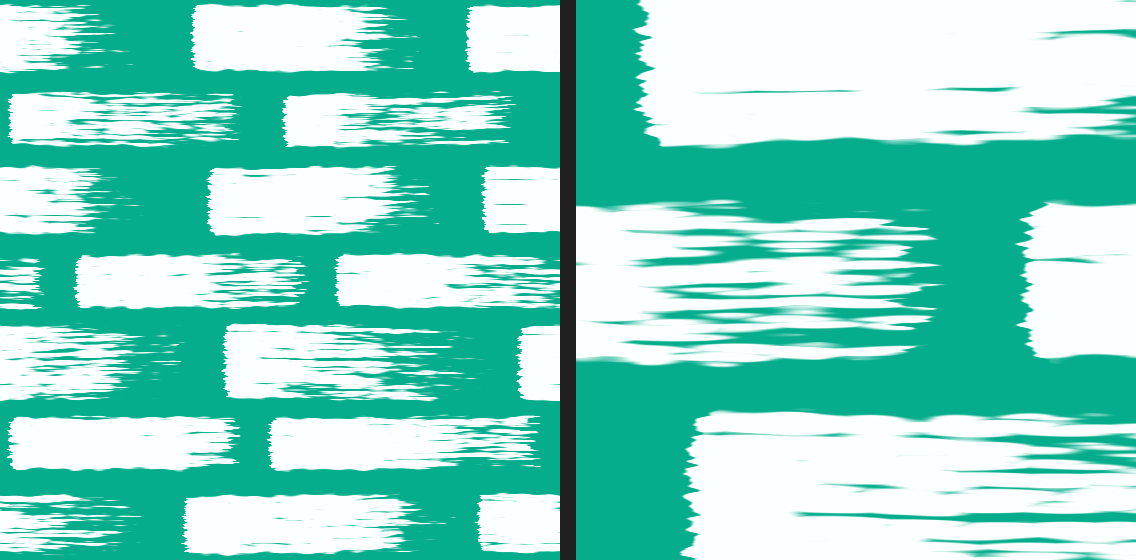
Left: the whole. Right: its middle third, enlarged.
Write a WebGL 1 fragment shader that draws this pattern.

```glsl
precision highp float;
uniform vec2 u_resolution;

vec2 hash2(vec2 p) {
  return fract(sin(vec2(dot(p, vec2(127.1, 311.7)), dot(p, vec2(269.5, 183.3)))) * 4375.85);
}

// Distance to the nearest scattered point
float cellular(vec2 p) {
  vec2 cell = floor(p);
  float nearest = 2.0;
  for (int j = -1; j <= 1; j++) {
    for (int i = -1; i <= 1; i++) {
      vec2 c = cell + vec2(float(i), float(j));
      nearest = min(nearest, distance(p, c + hash2(c)));
    }
  }
  return nearest;
}

// Uneven bristle profile across the brush, from -1 to 1
float bristles(float y, float seed) {
  return 0.5 * sin(y * 410.0 + seed) + 0.3 * sin(y * 930.0 + seed * 2.3)
       + 0.2 * sin(y * 1700.0 + seed * 3.7);
}

// Ink coverage of one stroke; p.x runs along it, p.y across it
float brushStroke(vec2 p, float len, float halfHeight, float dryFrom, float fade, float seed) {
  p.y += 0.015 * sin(seed * 1.7) * (p.x - 0.2);
  float t = clamp(p.x / len, 0.0, 1.0);
  float v = abs(p.y) / halfHeight;
  float profile = bristles(p.y, seed);

  // Stretched cells form long streaks and short dry grain
  float coarse = cellular(vec2(p.x * 5.0, p.y * 110.0) + seed * 7.3);
  float grain = cellular(vec2(p.x * 22.0, p.y * 230.0) + seed * 3.1);
  float streak = 0.6 * coarse + 0.4 * grain + 0.1 * profile;

  // Paint left on the brush
  float patches = sin(p.x * 31.0 + p.y * 40.0 + seed) * sin(p.y * 70.0 - p.x * 17.0 + seed * 2.0);
  float load = 0.82 - 0.33 * smoothstep(dryFrom - 0.1, dryFrom + 0.45, t);
  load += 0.07 * patches * smoothstep(0.0, 0.4, t);
  load -= fade * smoothstep(0.6, 1.0, t) + 0.15 * t * pow(v, 4.0);
  float ink = smoothstep(-0.09, 0.09, load - streak);

  // Ragged ends and slightly wavy sides
  float left = 0.005 * profile + 0.008 * (grain - 0.5) + 0.009 * pow(min(v, 1.2), 6.0);
  float right = len + 0.017 * profile + 0.02 * (0.5 - grain);
  float side = halfHeight + 0.0015 * sin(p.x * 40.0 + seed)
             + 0.001 * sin(p.x * 137.0 + seed * 2.0) + 0.004 * (0.5 - grain);
  ink *= smoothstep(-0.0015, 0.0015, p.x - left);
  ink *= smoothstep(-0.003, 0.003, right - p.x);
  return ink * smoothstep(-0.0015, 0.0015, side - abs(p.y));
}

void main() {
  vec2 uv = gl_FragCoord.xy / u_resolution;

  // Seven rows, alternating tall and slim strokes
  float rowPos = (1.0 - uv.y + 0.0033) / 0.1445;
  float row = floor(rowPos);
  float y = (row + 0.5 - rowPos) * 0.1445;
  float even = 1.0 - mod(row, 2.0);
  float late = step(2.5, row);
  float last = step(5.5, row);

  // Two strokes per row, wrapping around the sides
  float evenStart = 0.345 + 0.0143 * row - 0.1 * last;
  float oddStart = 0.018 + 0.119 * (1.0 - step(0.5, abs(row - 3.0)));
  float gap = 0.49 + late * (0.06 * even - 0.025);
  float along = fract(uv.x - mix(oddStart, evenStart, even) + 0.03) - 0.03;
  float second = step(gap - 0.03, along);
  along -= second * gap;

  float len = 0.395 + 0.07 * late * (1.0 - mod(row + second, 2.0));
  float halfHeight = 0.046 + 0.012 * even + 0.007 * late * cos((row - 4.0) * 1.5708);

  // Each stroke runs dry at its own point
  float wear = cos(row * 2.3 - 5.4);
  float dryFrom = mix(0.38 + 0.37 * wear + 0.4 * last, 0.25 + 0.15 * wear, second);
  float fade = mix(0.05, 0.36, even);
  float seed = row * 2.7 + second * 5.9 + 1.3;

  float ink = brushStroke(vec2(along, y), len, halfHeight, dryFrom, fade, seed);
  gl_FragColor = vec4(mix(vec3(0.02, 0.68, 0.55), vec3(0.99, 1.0, 1.0), ink), 1.0);
}
```
